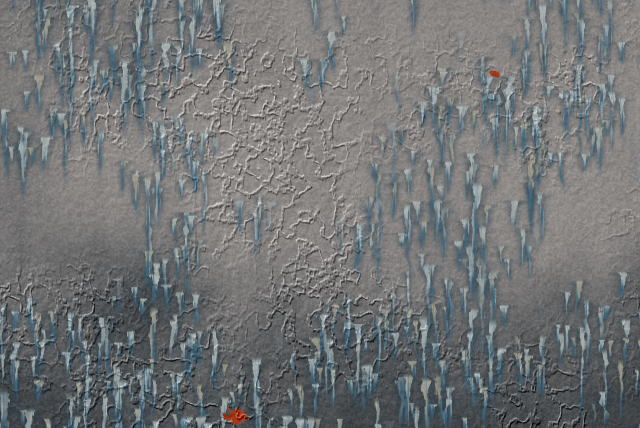
Give the GLSL for this texture, as a WebGL 1 fragment shader.

```glsl
precision highp float;
uniform vec2 u_resolution;

#define RELIEF 0.62
#define GRAIN 0.07
#define DRIP_WIDTH 0.0062
#define DRIP_AMOUNT 0.56
#define WALL_LIGHT vec3(0.535, 0.522, 0.515)
#define WALL_DARK vec3(0.255, 0.272, 0.285)
#define PAINT_WHITE vec3(0.76, 0.79, 0.78)
#define PAINT_CREAM vec3(0.73, 0.69, 0.60)
#define PAINT_BLUE vec3(0.25, 0.41, 0.50)
#define RUST vec3(0.62, 0.22, 0.10)

float hash(vec2 p) {
  vec3 q = fract(vec3(p.xyx) * 0.1031);
  q += dot(q, q.yzx + 33.33);
  return fract((q.x + q.y) * q.z);
}

float noise(vec2 p) {
  vec2 i = floor(p), f = fract(p);
  f = f * f * (3.0 - 2.0 * f);
  return mix(mix(hash(i), hash(i + vec2(1, 0)), f.x),
             mix(hash(i + vec2(0, 1)), hash(i + vec2(1, 1)), f.x), f.y);
}

float fbm(vec2 p) {
  float sum = 0.0, amp = 0.5;
  for (int i = 0; i < 4; i++) {
    sum += amp * noise(p);
    p = mat2(0.8, 0.6, -0.6, 0.8) * p * 2.03 + 17.3;
    amp *= 0.5;
  }
  return sum / 0.9375;
}

// Where the plaster is wrinkled: mostly low down, patchy above
float roughness(vec2 p) {
  float low = 1.0 - smoothstep(0.1, 0.5, p.y);
  return smoothstep(0.4, 0.75, fbm(p * 4.0 + 9.0) + 0.16 * low);
}

// Pitted plaster with thin raised wrinkles
float height(vec2 p, float rough) {
  float ridge = 1.0 - abs(2.0 * fbm(p * vec2(34.0, 28.0)) - 1.0);
  float wrinkle = smoothstep(0.82, 0.99, ridge);
  return 0.32 * fbm(p * 85.0) + wrinkle * mix(0.05, 0.42, rough);
}

// Runs of paint hanging from scattered heads: cover, position along run, stain, tint
vec4 drips(vec2 p, vec2 cell, float seed) {
  float pixel = 1.0 / u_resolution.y;
  vec2 home = floor(p / cell);
  vec4 run = vec4(0.0);
  float ragged = fbm(p * vec2(130.0, 65.0) + seed) - 0.5;
  for (int j = 0; j < 2; j++) {
    for (int i = -1; i < 2; i++) {
      vec2 c = home + vec2(float(i), float(j));
      vec2 id = c + seed;
      vec2 head = (c + vec2(hash(id), hash(id + 41.7))) * cell;
      float size = hash(id + 83.1);
      float cluster = fbm(head * vec2(5.0, 4.0) + 3.0)
                    + 0.13 * (1.0 - smoothstep(0.2, 0.42, head.y))
                    + 0.14 * (hash(id + 5.9) - 0.5);
      float keep = smoothstep(DRIP_AMOUNT - 0.02, DRIP_AMOUNT + 0.02, cluster);
      float t = (head.y - p.y) / (cell.y * mix(0.3, 0.98, size));
      float sway = 0.009 * (noise(vec2(p.y * 32.0, id.x * 7.0 + id.y)) - 0.5);
      float w = DRIP_WIDTH * mix(0.45, 1.1, hash(id + 61.3));
      w *= 1.0 - 0.55 * clamp(t, 0.0, 1.0) + 0.6 * exp(-90.0 * t * t);
      float d = abs(p.x - head.x - sway);
      float span = smoothstep(-0.06, 0.03, t) * (1.0 - smoothstep(0.5, 1.0, t));
      float edge = d + ragged * w * 2.6;
      float cover = keep * span * (1.0 - smoothstep(w - pixel, w + pixel, edge));
      float stain = keep * span * exp(-d * d / (w * w * 7.0));
      if (cover > run.x) run.xyw = vec3(cover, t, hash(id + 12.4));
      run.z = max(run.z, stain);
    }
  }
  return run;
}

vec3 addDrips(vec3 wall, vec4 run, vec2 p, float shade) {
  float streak = noise(p * vec2(240.0, 22.0));
  vec3 pale = mix(PAINT_WHITE, PAINT_CREAM, smoothstep(0.55, 0.9, run.w));
  float blue = smoothstep(0.1, 0.75, run.y + 0.9 * (streak - 0.42));
  vec3 paint = mix(pale, PAINT_BLUE, blue) + 0.8 * shade;
  wall *= 1.0 - 0.24 * run.z;
  wall = mix(wall, PAINT_BLUE, 0.22 * run.z);
  return mix(wall, paint, run.x * mix(0.6, 0.92, streak));
}

// Small ragged rust-coloured fleck
float fleck(vec2 p, vec2 center, float radius) {
  float d = length((p - center) * vec2(0.8, 1.0)) + radius * (noise(p * 90.0) - 0.5);
  return 1.0 - smoothstep(radius * 0.8, radius, d);
}

void main() {
  vec2 p = gl_FragCoord.xy / u_resolution.y;

  // Weathered wall tone: dark foot and left side, faint vertical stains
  float cloud = fbm(p * 3.2) - 0.5;
  float tone = smoothstep(-0.05, 0.62, p.y + 0.5 * cloud);
  tone *= mix(0.62, 1.0, smoothstep(-0.1, 0.5, p.x + 0.4 * cloud));
  tone += 0.26 * (fbm(p * vec2(22.0, 2.2)) - 0.5) + 0.25 * cloud;
  vec3 color = mix(WALL_DARK, WALL_LIGHT, clamp(tone, 0.0, 1.1));

  // Raking light from the upper left
  float rough = roughness(p);
  float shade = height(p, rough) - height(p + vec2(-0.0022, 0.0036), rough);
  shade *= RELIEF * mix(0.6, 1.0, rough);
  color += shade + GRAIN * (noise(p * 260.0) - 0.5);

  // Three sizes of paint runs
  color = addDrips(color, drips(p, vec2(0.045, 0.20), 7.0), p, shade);
  color = addDrips(color, drips(p, vec2(0.032, 0.12), 53.0), p, shade);
  color = addDrips(color, drips(p, vec2(0.060, 0.27), 91.0), p, shade);

  float rust = max(fleck(p, vec2(0.55, 0.03), 0.018), fleck(p, vec2(1.156, 0.825), 0.009));
  color = mix(color, RUST + shade, rust);
  gl_FragColor = vec4(clamp(color, 0.0, 1.0), 1.0);
}
```
